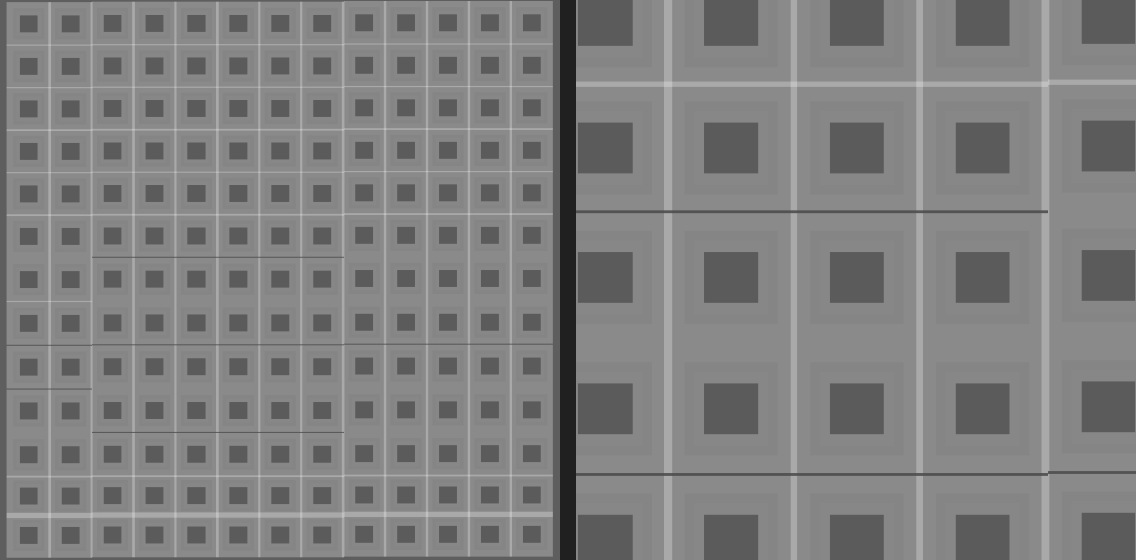
Left, the full canvas; right, a detail of the centre.
This pattern is drawn by a WebGL 2 fragment shader. Its source:

```glsl
#version 300 es
precision highp float;

uniform vec2 u_resolution;
out vec4 fragColor;

float hash(float n) {
    n = fract(n * 0.1031);
    n *= n + 33.33;
    return fract(n * (n + n));
}

// Antialiased coverage of a band around zero; also right below pixel width
float band(float d, float halfWidth, float pixel) {
    return clamp((halfWidth - abs(d)) / pixel + 0.5, 0.0, min(1.0, 2.0 * halfWidth / pixel));
}

float box(vec2 d, vec2 halfSize, vec2 pixel) {
    return band(d.x, halfSize.x, pixel.x) * band(d.y, halfSize.y, pixel.y);
}

// Height of a horizontal seam, with rows stretched in the lower half
float seamAt(float k) {
    return 3.0 + 58.3 * k + 1.75 * clamp(k - 6.0, 0.0, 5.0) - (k > 11.5 ? 5.0 : 0.0);
}

void main() {
    // The canvas spans 768 units, measured downwards from the top
    vec2 pixel = 768.0 / u_resolution;
    vec2 p = gl_FragCoord.xy * pixel;
    p.y = 768.0 - p.y;

    // Three vertical strips, slightly shifted against each other
    int strip = p.x < 125.5 ? 0 : (p.x < 472.0 ? 1 : 2);
    p.y -= strip == 0 ? 0.6 : (strip == 1 ? 0.0 : -0.9);

    float column = clamp(floor((p.x - 10.6) / 57.5), 0.0, 12.0);
    float row = 0.0;
    float lightSeam = 0.0;
    float darkSeam = 0.0;

    // Horizontal seams: light, dark or missing, depending on strip
    for (int k = 1; k <= 12; k++) {
        float d = p.y - seamAt(float(k));
        row += step(0.0, d);
        bool isLight = k <= 5 || k >= 11 || (strip == 0 && k == 7);
        bool isDark = k == 8 || (strip == 0 && k == 9) || (strip == 1 && (k == 6 || k == 10));
        float halfWidth = k == 12 ? 3.6 : (k == 3 || k == 5 || k == 11 ? 1.2 : 0.8);
        if (isLight) lightSeam = max(lightSeam, band(d, halfWidth, pixel.y));
        if (isDark) darkSeam = max(darkSeam, band(d, 0.65, pixel.y));
    }

    // Vertical seams of slightly uneven width
    float nearest = clamp(floor((p.x - 10.6) / 57.5 + 0.5), 1.0, 12.0);
    float verticalSeam = band(p.x - 10.6 - 57.5 * nearest, 1.4 + 0.5 * hash(nearest + 4.0), pixel.x);

    // Faint nested frames and the dark square in each cell
    vec2 center = vec2(39.4 + 57.5 * column, 0.5 * (seamAt(row) + seamAt(row + 1.0)));
    center.y -= row > 11.5 ? 1.8 : 0.0;
    vec2 d = p - center;
    float shade = 0.54;
    shade = mix(shade, 0.52, box(d, vec2(21.3), pixel));
    shade = mix(shade, 0.528, box(d, vec2(17.0), pixel));
    vec2 squareHalf = vec2(12.0 + 0.6 * hash(column + 21.0), 11.6);
    shade = mix(shade, 0.355, box(d, squareHalf, pixel));

    // Translucent light seams add up where they cross
    shade = mix(shade, 1.0, 0.27 * verticalSeam);
    shade = mix(shade, 1.0, 0.27 * lightSeam);
    shade = mix(shade, 0.30, 0.9 * darkSeam);

    // Dark surround
    float inside = box(p - vec2(383.6, 383.3), vec2(374.6, 381.0), pixel);
    shade = mix(0.37, shade, inside);

    fragColor = vec4(vec3(shade), 1.0);
}
```
